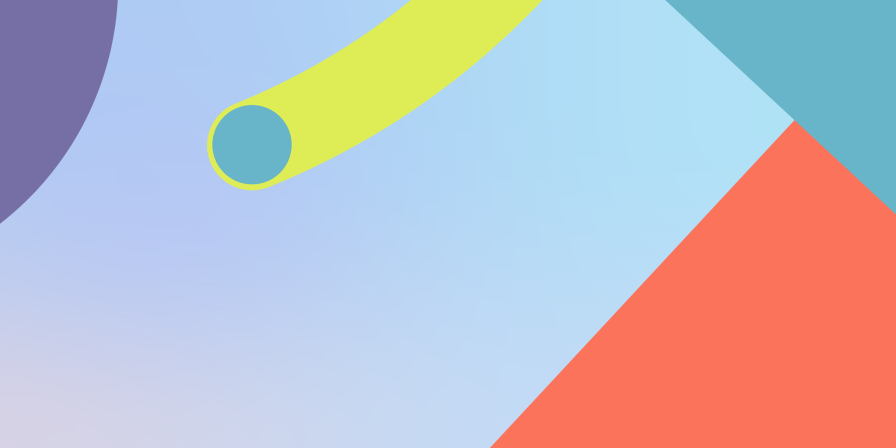
Give the GLSL for this background, as a WebGL 1 fragment shader.

```glsl
precision highp float;

uniform vec2 u_resolution;

const vec3 PURPLE = vec3(0.463, 0.435, 0.647);
const vec3 LIME = vec3(0.870, 0.925, 0.337);
const vec3 TEAL = vec3(0.408, 0.706, 0.784);
const vec3 CORAL = vec3(0.988, 0.451, 0.361);

float circleDistance(vec2 p, vec2 center, float radius) {
  return length(p - center) - radius;
}

// Ring segment running counterclockwise from a rounded cap.
float bandDistance(vec2 p, vec2 center, vec2 cap, float halfWidth) {
  vec2 arm = cap - center;
  vec2 q = p - center;
  float side = arm.x * q.y - arm.y * q.x;
  float ring = abs(length(q) - length(arm));
  return (side > 0.0 ? ring : length(p - cap)) - halfWidth;
}

// Signed distance to a half plane, negative on the side of the normal.
float planeDistance(vec2 p, vec2 point, vec2 normal) {
  return -dot(p - point, normal);
}

vec3 paint(vec3 base, vec3 color, float dist, float pixel) {
  return mix(base, color, 1.0 - smoothstep(-0.7 * pixel, 0.7 * pixel, dist));
}

float glow(vec2 p, vec2 center, vec2 size) {
  vec2 q = (p - center) / size;
  return exp(-dot(q, q));
}

// Blue to cyan sky, fading into a pale, warmer lower left.
vec3 skyColor(vec2 p) {
  vec3 upper = mix(vec3(0.682, 0.795, 0.957), vec3(0.690, 0.885, 0.965),
                   smoothstep(0.2, 1.75, p.x));
  vec3 lower = mix(vec3(0.845, 0.825, 0.895), vec3(0.765, 0.855, 0.962),
                   smoothstep(-0.1, 1.3, p.x));
  vec3 sky = mix(upper, lower, smoothstep(0.75, 0.0, p.y));
  return mix(sky, vec3(0.718, 0.772, 0.960),
             0.55 * glow(p, vec2(0.38, 0.52), vec2(0.42, 0.3)));
}

void main() {
  vec2 p = gl_FragCoord.xy / u_resolution.y;
  float pixel = 1.0 / u_resolution.y;
  vec3 color = skyColor(p);

  // Large disc in the upper left
  float disc = circleDistance(p, vec2(-0.417, 1.039), 0.681);
  color = paint(color, PURPLE, disc, pixel);

  // Curved band with a dot in its cap
  vec2 cap = vec2(0.5625, 0.6755);
  float band = bandDistance(p, vec2(-0.047, 2.185), cap, 0.1003);
  color = paint(color, LIME, band, pixel);
  color = paint(color, TEAL, circleDistance(p, cap + vec2(0.0, 0.0015), 0.0885), pixel);

  // Two perpendicular planes meeting at a corner
  vec2 corner = vec2(1.7734, 0.7318);
  vec2 slope = vec2(0.7325, -0.6807);
  color = paint(color, CORAL, planeDistance(p, corner, slope), pixel);
  color = paint(color, TEAL, planeDistance(p, corner, vec2(-slope.y, slope.x)), pixel);

  gl_FragColor = vec4(color, 1.0);
}
```
